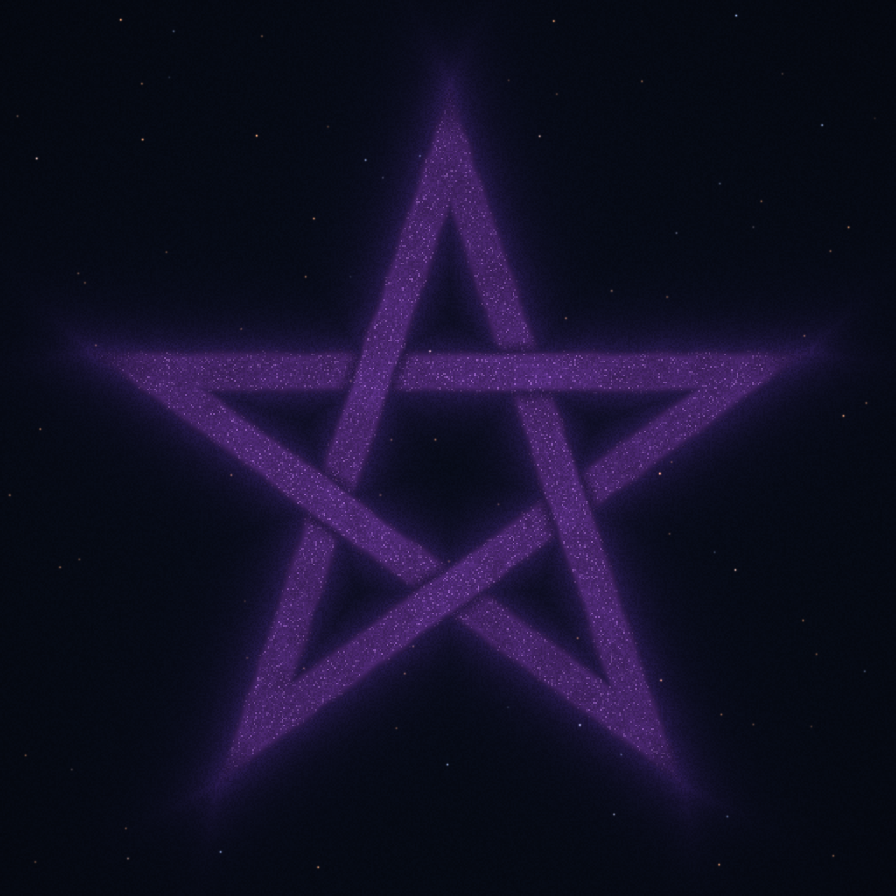
A WebGL 1 fragment shader for this background:

```glsl
precision highp float;
// A woven five-pointed star of hazy violet bands glowing on a dark starry sky.
// Each band is a strip between two tips, cut by its neighbours' outer lines;
// band k passes under band k + 2. Hashed grain and sparse stars finish it.

uniform vec2 u_resolution;

float hash(vec2 p) {
  vec3 q = fract(vec3(p.xyx) * 0.1031);
  q += dot(q, q.yzx + 33.33);
  return fract((q.x + q.y) * q.z);
}

float valueNoise(vec2 p) {
  vec2 i = floor(p);
  vec2 f = fract(p);
  f = f * f * (3.0 - 2.0 * f);
  return mix(mix(hash(i), hash(i + vec2(1, 0)), f.x),
             mix(hash(i + vec2(0, 1)), hash(i + vec2(1, 1)), f.x), f.y);
}

// Star tips, visited in drawing order; the lower pair stands slightly wider.
vec2 tip(float k) {
  float a = 2.513274 * k;
  float c = cos(a);
  return vec2(0.502, 0.473) + vec2(sin(a) * (0.428 - 0.0186 * c), 0.433 * c);
}

// Distance from the outer line of band k, positive toward the centre.
float inward(vec2 p, float k) {
  vec2 a = tip(k);
  vec2 dir = normalize(tip(k + 1.0) - a);
  return dot(p - a, vec2(dir.y, -dir.x));
}

// Signed distance to band k, mitred at both tips.
float band(vec2 p, float k) {
  vec2 a = tip(k);
  vec2 span = tip(k + 1.0) - a;
  float along = dot(p - a, normalize(span));
  float d = abs(inward(p, k) - 0.022) - 0.022;
  d = max(d, -min(inward(p, k - 1.0), inward(p, k + 1.0)));
  return max(d, max(-along, along - length(span)));
}

// One star at most per grid cell, kept clear of the cell border.
vec3 stars(vec2 p, float cells, float density) {
  vec2 id = floor(p * cells);
  vec2 seed = id + cells * 3.7;
  vec2 spot = 0.15 + 0.7 * vec2(hash(seed + 11.3), hash(seed + 47.9));
  float r = length(fract(p * cells) - spot) / cells;
  float power = step(hash(seed), density) * mix(0.25, 0.9, hash(seed + 83.1));
  vec3 tint = mix(vec3(1.0, 0.66, 0.42), vec3(0.7, 0.8, 1.0),
                  smoothstep(0.5, 0.9, hash(seed + 29.5)));
  return tint * power * exp(-r * r / 0.0000016);
}

void main() {
  vec2 p = gl_FragCoord.xy / u_resolution;
  float grain = hash(floor(p * 512.0));
  float speck = hash(floor(p * 512.0) + 217.0);
  float mottle = valueNoise(p * 38.0) * 0.6 + valueNoise(p * 95.0) * 0.4;

  // Woven bands: dimmed beside a crossing from below, lifted when on top.
  float fill = 0.0;
  float nearest = 1.0;
  float ragged = (mottle - 0.5) * 0.005 + (grain - 0.5) * 0.003;
  for (int i = 0; i < 5; i++) {
    float k = float(i);
    float d = band(p, k) + ragged;
    float over = band(p, k + 2.0);
    float under = band(p, k + 3.0);
    float body = 1.0 - smoothstep(-0.006, 0.006, d);
    body *= mix(0.5, 1.0, smoothstep(-0.002, 0.016, over));
    body *= 0.93 + 0.2 * exp(-max(under, 0.0) * 14.0);
    float tipGap = min(length(p - tip(k)), length(p - tip(k + 1.0)));
    body *= mix(0.35, 1.0, smoothstep(0.0, 0.07, tipGap));
    fill = max(fill, body);
    nearest = min(nearest, d);
  }

  // Night sky, darker toward the corners.
  float vignette = 1.0 - 0.5 * dot(p - 0.5, p - 0.5);
  vec3 color = vec3(0.025, 0.042, 0.085) * vignette;
  color *= 0.86 + 0.28 * grain;
  color += stars(p, 9.0, 0.5) + 0.45 * stars(p, 17.0, 0.18);

  // Tight violet halo and a wide faint haze.
  float away = max(nearest, 0.0);
  float halo = exp(-away / 0.024) * (0.8 + 0.4 * grain);
  color += vec3(0.105, 0.048, 0.175) * halo;
  color += vec3(0.012, 0.006, 0.032) * exp(-away / 0.065);

  // Dusty band surface with bright flecks.
  vec3 violet = vec3(0.265, 0.14, 0.405);
  violet *= 0.8 + 0.22 * mottle + 0.22 * grain;
  violet += vec3(0.24, 0.19, 0.25) * pow(speck, 14.0);
  color = mix(color, violet * (0.4 + 0.6 * fill), min(fill, 1.0));

  gl_FragColor = vec4(color, 1.0);
}
```
